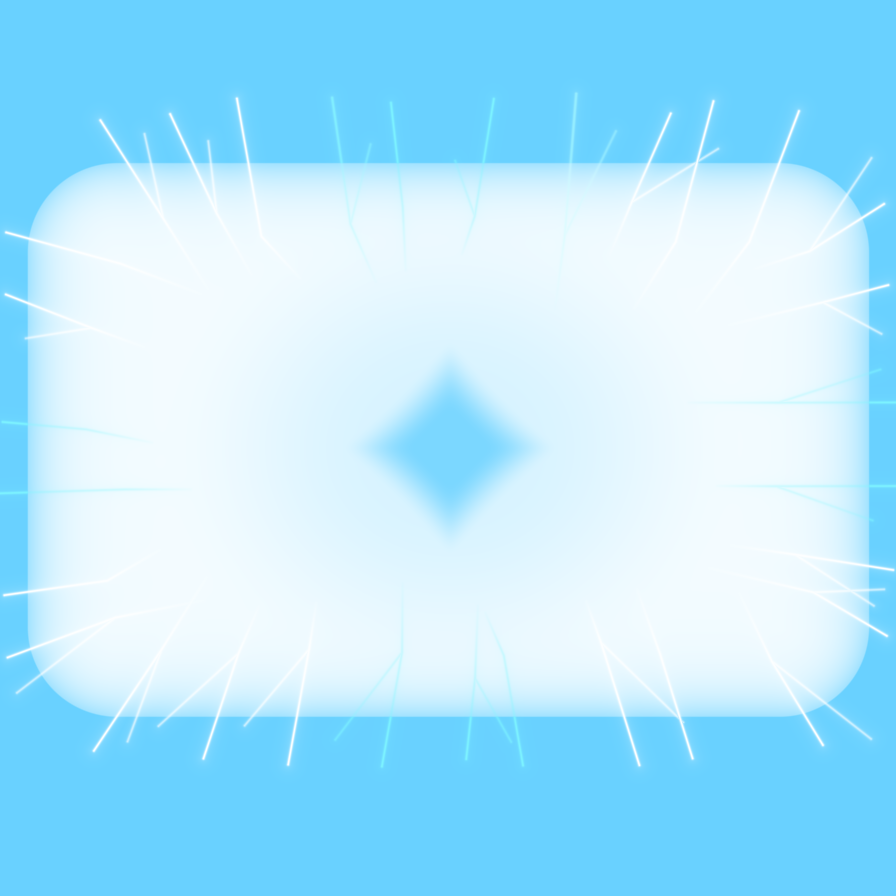
Reproduce this background procedurally as a Shadertoy shader.

```glsl
// A frosted panel on sky blue: a rounded box whose rim fades into white,
// with a soft four-pointed star left clear in the middle.
// Hashed rows of forked cracks run inward across each of its four sides.

const vec3 SKY = vec3(0.41, 0.82, 1.0);
const vec3 FROST = vec3(1.0);
const vec3 CYAN = vec3(0.50, 0.97, 1.0);
const vec2 PANEL_CENTER = vec2(0.5005, 0.509);
const vec2 PANEL_HALF = vec2(0.4695, 0.309);
const vec2 STAR_CENTER = vec2(0.5025, 0.5);

// Sine-free hash giving two values in 0..1
vec2 hash2(vec2 p) {
    vec3 v = fract(p.xyx * vec3(0.1031, 0.1030, 0.0973));
    v += dot(v, v.yzx + 33.33);
    return fract((v.xx + v.yz) * v.zy);
}

float roundBox(vec2 p, vec2 halfSize, float radius) {
    vec2 q = abs(p) - halfSize + radius;
    return length(max(q, 0.0)) + min(max(q.x, q.y), 0.0) - radius;
}

// Thin bright line with a faint halo, fading from strength a to strength b
float glowLine(vec2 p, vec2 from, vec2 to, float a, float b, float width) {
    vec2 axis = to - from;
    float t = clamp(dot(p - from, axis) / dot(axis, axis), 0.0, 1.0);
    float d = length(p - from - axis * t);
    float core = exp(-d * d / (width * width));
    return (core + 0.28 * exp(-d / 0.006)) * mix(a, b, t);
}

// Star-shaped distance with concave sides and slightly rounded tips
float starField(vec2 p) {
    vec2 q = pow(sqrt(p * p + 0.000064), vec2(0.85));
    return pow(q.x + q.y, 1.0 / 0.85);
}

// Opacity of the frost inside the panel
float frostAmount(vec2 uv, float edge) {
    float body = mix(0.40, 1.0, 1.0 - exp(min(edge, 0.0) / 0.027));
    float haze = length((uv - STAR_CENTER) * vec2(1.0, 1.15));
    float center = mix(0.74, 0.92, smoothstep(0.07, 0.33, haze));
    float star = smoothstep(0.05, 0.135, starField(uv - STAR_CENTER));
    return body * mix(0.12, center, star);
}

// One side of cracks: p.x runs along the side, p.y is the depth inward.
// Returns white strength in x and cyan strength in y.
vec2 crackRow(vec2 p, int count, float span, float rise, float reach, float seed, float width) {
    vec2 light = vec2(0.0);
    for (int i = 0; i < count; i++) {
        vec2 h = hash2(vec2(float(i) + 1.0, seed));
        vec2 k = hash2(vec2(seed + 17.0, float(i) + 5.0));
        float slot = (float(i) + 0.5 + 0.6 * (h.x - 0.5)) / float(count) * 2.0 - 1.0;
        float middle = 1.0 - slot * slot;
        float along = slot * span;

        // Outer tip, knee, inner end and a second outer tip
        vec2 tip = vec2(along, -rise * (0.35 + 0.25 * h.y + 0.4 * middle));
        vec2 knee = vec2(along * 0.84 + 0.03 * (k.x - 0.5), reach * (0.3 + 0.4 * h.y));
        vec2 end = knee + vec2(-0.12 * along + 0.03 * (k.y - 0.5), reach * (0.3 + 0.4 * k.x));
        float lean = k.y < 0.5 ? -1.0 : 1.0;
        vec2 fork = vec2(along + lean * (0.025 + 0.03 * h.x), -rise * 0.5 * k.x);

        float line = glowLine(p, tip, knee, 0.8, 0.7, width);
        line = max(line, glowLine(p, knee, end, 0.7, 0.1, width));
        line = max(line, glowLine(p, fork, knee, 0.5, 0.6, width) * step(0.35, h.x));
        float tint = 1.0 - smoothstep(0.25, 0.4, abs(slot));
        light = max(light, line * vec2(1.0 - tint, tint));
    }
    return light;
}

void mainImage(out vec4 fragColor, in vec2 fragCoord) {
    vec2 uv = fragCoord / iResolution.xy;
    float pixel = 1.0 / min(iResolution.x, iResolution.y);

    // Frosted panel
    vec2 p = uv - PANEL_CENTER;
    float edge = roundBox(p, PANEL_HALF, 0.10);
    float mask = 1.0 - smoothstep(-pixel, pixel, edge);
    vec3 color = mix(SKY, FROST, mask * frostAmount(uv, edge));

    // Cracks along the top, bottom, left and right
    float width = max(0.0016, 0.8 * pixel);
    vec2 inset = PANEL_HALF - p;
    vec2 rise = PANEL_HALF + p;
    vec2 light = crackRow(vec2(p.x, inset.y), 10, 0.45, 0.085, 0.13, 3.0, width);
    light = max(light, crackRow(vec2(p.x, rise.y), 9, 0.44, 0.06, 0.12, 11.0, width));
    light = max(light, crackRow(vec2(p.y, rise.x), 6, 0.29, 0.035, 0.17, 23.0, width));
    light = max(light, crackRow(vec2(p.y, inset.x), 6, 0.29, 0.035, 0.17, 31.0, width));

    // Cyan lines stay subtle over the frost
    color = mix(color, FROST, clamp(light.x, 0.0, 1.0));
    color = mix(color, CYAN, clamp(light.y, 0.0, 1.0) * mix(0.85, 0.35, mask));
    fragColor = vec4(color, 1.0);
}
```
